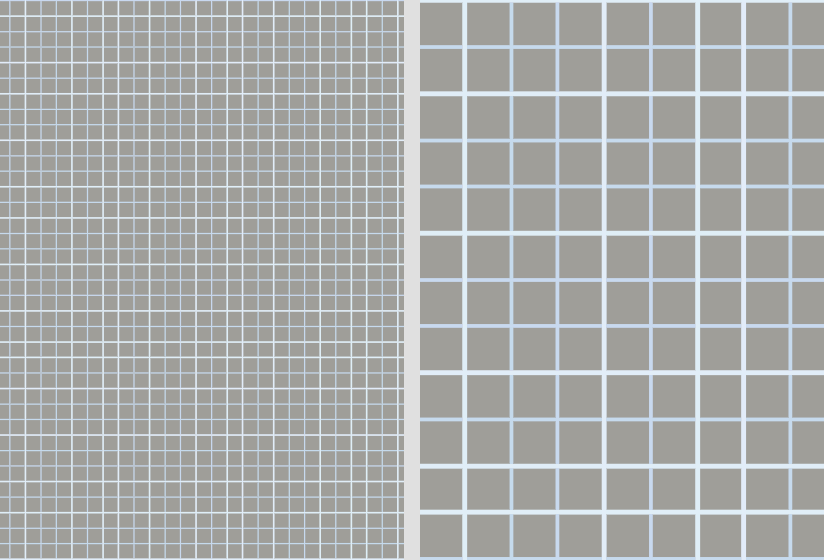
Left, the full canvas; right, a detail of the centre.
Give the GLSL for this pattern, as a WebGL 1 fragment shader.

```glsl
precision highp float;

uniform vec2 u_resolution;

// The canvas height is divided into this many fine rows; line edges snap to them.
const float FINE_ROWS = 1024.0;
const vec3 GROUND = vec3(0.622, 0.618, 0.600);
const vec3 THIN_BLUE = vec3(0.780, 0.852, 0.932);
const vec3 THICK_WHITE = vec3(0.880, 0.930, 0.970);

float hash(float n) {
    return fract(sin(n * 12.9898) * 43758.5453);
}

// Share of a pixel of the given size that lies between two edges.
float boxCoverage(float position, float pixel, float lower, float upper) {
    float overlap = min(position + 0.5 * pixel, upper)
                  - max(position - 0.5 * pixel, lower);
    return clamp(overlap / pixel, 0.0, 1.0);
}

// One family of parallel lines. Snapping both edges makes widths alternate
// between two and three fine rows.
vec3 ruledLines(float position, float pixel, float pitch, float offset, float seed) {
    float index = floor((position - offset - 1.2) / pitch + 0.5);
    float start = index * pitch + offset;
    float lower = floor(start);
    float upper = floor(start + 2.384);
    float thick = step(2.5, upper - lower);

    // Thin lines bleed a little into the ground.
    float bleed = mix(0.15, 0.0, thick);
    float coverage = boxCoverage(position, pixel, lower - bleed, upper + bleed);

    // Slight warm or cool tint on each line.
    float tint = hash(index + seed) - 0.5;
    vec3 ink = mix(THIN_BLUE, THICK_WHITE, thick);
    ink += tint * vec3(0.016, -0.008, 0.012);
    return mix(GROUND, ink, coverage);
}

void main() {
    float pixel = FINE_ROWS / u_resolution.y;
    float across = gl_FragCoord.x * pixel;
    float down = FINE_ROWS - gl_FragCoord.y * pixel;

    vec3 verticals = ruledLines(across, pixel, 28.375, 17.37, 3.0);
    vec3 horizontals = ruledLines(down, pixel, 28.3738, 0.398, 71.0);

    // The brighter line stays on top at crossings.
    gl_FragColor = vec4(max(verticals, horizontals), 1.0);
}
```
